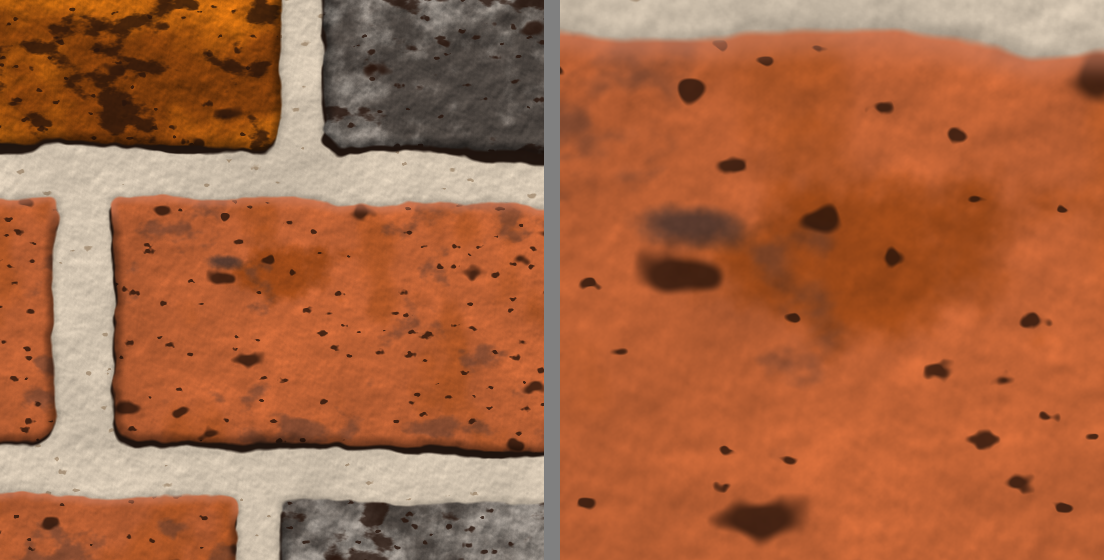
Left: the whole. Right: its middle third, enlarged.
A Shadertoy shader for this texture:

```glsl
// Close view of a weathered brick wall: clay, ochre and grey bricks in pale mortar.
#define ROW_HEIGHT 0.532
#define BRICK_LENGTH 1.2
#define BRICK_HALF_HEIGHT 0.218
#define JOINT_WIDTH 0.104
#define WALL_ORIGIN vec2(0.15, 0.158)
#define TILT 0.018
#define EDGE_WOBBLE 0.026
#define MORTAR vec3(0.82, 0.76, 0.68)
#define CLAY vec3(0.72, 0.37, 0.20)
#define OCHRE vec3(0.60, 0.29, 0.06)
#define GREY vec3(0.41, 0.37, 0.34)
#define SHADOW vec3(0.09, 0.045, 0.025)

float hash(vec2 p) {
    return fract(sin(dot(p, vec2(127.1, 311.7))) * 43758.5453);
}

float noise(vec2 p) {
    vec2 i = floor(p), f = fract(p);
    f = f * f * (3.0 - 2.0 * f);
    return mix(mix(hash(i), hash(i + vec2(1, 0)), f.x),
               mix(hash(i + vec2(0, 1)), hash(i + vec2(1, 1)), f.x), f.y);
}

float fbm(vec2 p) {
    float sum = 0.0, amp = 0.52;
    for (int i = 0; i < 5; i++) {
        sum += amp * noise(p);
        p = mat2(1.6, 1.2, -1.2, 1.6) * p + 7.3;
        amp *= 0.5;
    }
    return sum;
}

// Signed distance to the nearest brick; also its cell and centred position
float brickDistance(vec2 p, out vec2 cell, out vec2 q) {
    p.y += TILT * (p.x - 0.45);
    vec2 g = p - WALL_ORIGIN;
    float row = floor(g.y / ROW_HEIGHT);
    float odd = mod(row, 2.0);
    g.x -= 0.35 * odd + 0.038 * row;
    cell = vec2(floor(g.x / BRICK_LENGTH), row);
    q = g - (cell + 0.5) * vec2(BRICK_LENGTH, ROW_HEIGHT);
    vec2 halfSize = vec2(0.5 * (BRICK_LENGTH - JOINT_WIDTH + 0.022 * odd), BRICK_HALF_HEIGHT);
    float radius = q.y < 0.0 ? 0.045 : 0.014;
    vec2 e = abs(q) - halfSize + radius;
    float d = length(max(e, 0.0)) + min(max(e.x, e.y), 0.0) - radius;
    return d + EDGE_WOBBLE * (fbm(p * 8.0) - 0.5) + 0.006 * (noise(p * 48.0) - 0.5);
}

// Scattered oval holes of random size
float pits(vec2 p, float scale, float chance) {
    vec2 s = p * scale, base = floor(s);
    float mask = 0.0;
    for (int j = -1; j <= 1; j++)
    for (int i = -1; i <= 1; i++) {
        vec2 c = base + vec2(i, j);
        vec2 d = s - c - vec2(hash(c), hash(c + 17.0));
        float r = mix(0.10, 0.30, hash(c + 31.0));
        float ragged = length(d * vec2(0.7, 1.2)) + 0.22 * (noise(s * 5.0) - 0.5);
        mask = max(mask, step(hash(c + 53.0), chance) * smoothstep(r, r * 0.35, ragged));
    }
    return mask;
}

// Surface relief lit from above
float relief(vec2 p, float scale) {
    return fbm(p * scale) - fbm((p + vec2(-0.002, 0.005)) * scale);
}

// Soft oval stain with a broken outline
float stain(vec2 q, vec2 centre, vec2 size) {
    float r = length((q - centre) / size) + 1.8 * (fbm(q * 23.0) - 0.5);
    return smoothstep(1.1, 0.35, r);
}

vec3 brickColor(vec2 p, vec2 q, vec2 cell, float d) {
    float isGrey = mod(cell.y, 2.0) * (1.0 - mod(cell.x, 2.0));
    float isOchre = step(0.5, cell.y) * (1.0 - isGrey);
    float rough = max(isGrey, isOchre);
    float broad = fbm(p * vec2(5.0, 7.0) + 3.0);
    float fine = fbm(p * 32.0 + 11.0);

    // Body colour with cloudy patches
    vec3 clay = CLAY * (0.86 + 0.28 * broad);
    clay = mix(clay, vec3(0.64, 0.31, 0.12), 0.65 * smoothstep(0.5, 0.72, fbm(p * vec2(9, 6) + 40.0)));
    vec3 ochre = mix(OCHRE * 0.8, vec3(0.77, 0.41, 0.07), smoothstep(0.42, 0.72, broad));
    vec3 grey = mix(GREY * 0.72, vec3(0.57, 0.54, 0.51), smoothstep(0.45, 0.75, 0.6 * broad + 0.4 * fine + 0.35 * q.y + 0.05));
    vec3 col = mix(mix(clay, ochre, isOchre), grey, isGrey);

    // Kiln stains and soot on the smooth bricks
    float smoothFace = 1.0 - rough;
    col = mix(col, vec3(0.56, 0.25, 0.06), 0.75 * smoothFace * stain(q, vec2(-0.25, 0.09), vec2(0.11, 0.055)));
    col = mix(col, vec3(0.27, 0.20, 0.18), 0.8 * smoothFace * stain(q, vec2(-0.35, 0.11), vec2(0.05, 0.018)));
    float soot = smoothstep(0.61, 0.76, fbm(p * vec2(13, 17) + 71.0));
    col = mix(col, vec3(0.36, 0.23, 0.18), 0.55 * soot * smoothFace);

    // Grain, crevices and pits
    col *= 0.91 + 0.18 * fine;
    col *= 1.0 + relief(p, 55.0) * mix(0.35, 0.65, rough) + rough * relief(p, 22.0) * 1.3;
    float crevice = smoothstep(0.39, 0.28, fbm(p * vec2(15, 25) + 90.0));
    col = mix(col, SHADOW * 1.6, 0.75 * rough * crevice);
    col = mix(col, SHADOW * 1.7, 0.8 * max(pits(p, 14.0, 0.22), pits(p + 5.0, 38.0, 0.22)));

    // Pale upper arris, darker sides and foot
    float rim = smoothstep(-0.022, 0.0, d);
    float upper = smoothstep(0.15, 0.21, q.y);
    col = mix(col, vec3(0.82, 0.50, 0.38), 0.6 * rim * upper * smoothFace);
    return col * (1.0 - 0.42 * rim * (1.0 - upper));
}

vec3 mortarColor(vec2 p, float d) {
    vec3 col = MORTAR * (0.89 + 0.2 * fbm(p * 9.0 + 20.0));
    col *= 1.0 + 0.28 * relief(p, 70.0) + 0.22 * relief(p, 20.0);
    col = mix(col, vec3(0.55, 0.45, 0.34), 0.6 * pits(p + 2.0, 45.0, 0.12));
    return col * mix(0.86, 1.0, smoothstep(0.0, 0.014, d));
}

void mainImage(out vec4 fragColor, in vec2 fragCoord) {
    vec2 p = fragCoord / iResolution.y;
    float soft = max(1.5 / iResolution.y, 0.003);
    vec2 cell, q, unusedCell, unusedQ;
    float d = brickDistance(p, cell, q);

    // Shadow falls below each brick with uneven depth
    float drop = 0.005 + 0.018 * noise(vec2(p.x * 9.0, cell.y * 5.0));
    float shade = brickDistance(p + vec2(0.003, drop), unusedCell, unusedQ);

    vec3 col = mortarColor(p, d);
    col = mix(col, SHADOW, 0.95 * smoothstep(soft, -soft, shade));
    col = mix(col, brickColor(p, q, cell, d), smoothstep(soft, -soft, d));
    fragColor = vec4(clamp(col, 0.0, 1.0), 1.0);
}
```
